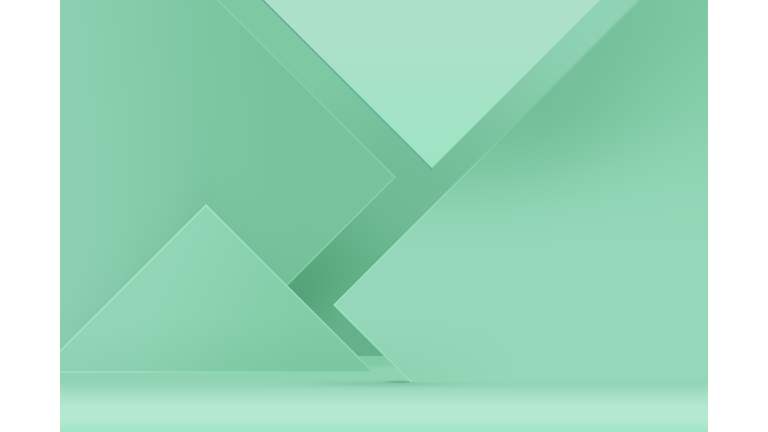
A Shadertoy shader for this background:

```glsl
#define MARGIN 0.1389
#define TOP_TIP vec2(1.000, 0.611)
#define LEFT_TIP vec2(0.917, 0.590)
#define RIGHT_TIP vec2(0.771, 0.294)
#define FRONT_TIP vec2(0.477, 0.528)
#define FRONT_BASE 0.1366
#define RIGHT_BASE 0.1150
#define WALL_BASE 0.1759
#define DEEP vec3(0.33, 0.64, 0.47)
#define MID vec3(0.47, 0.765, 0.615)
#define SOFT vec3(0.58, 0.845, 0.725)
#define PALE vec3(0.71, 0.91, 0.82)

// Signed distance to a right-angled wedge whose tip points along dir
float wedge(vec2 p, vec2 tip, vec2 dir) {
    vec2 q = p - tip;
    return (dot(q, dir) + abs(dot(q, vec2(-dir.y, dir.x)))) * 0.7071;
}

float cover(float d) {
    float aa = 0.6 / iResolution.y;
    return 1.0 - smoothstep(-aa, aa, d);
}

// Thin line just inside an edge
float rim(float d) {
    return exp(-pow((d + 0.002) / 0.002, 2.0));
}

// Recessed wall: dark in the lower corner, lighter along both channels
vec3 wallColor(vec2 p) {
    float rise = dot(p - vec2(0.69, 0.34), vec2(0.7071));
    float side = p.y - p.x;
    vec3 c = mix(DEEP, MID - 0.03, smoothstep(-0.04, 0.32, rise));
    c = mix(c, SOFT - 0.02, smoothstep(0.3, 0.95, rise));
    c = mix(c, MID + 0.025, smoothstep(-0.38, 0.15, side));
    float lower = smoothstep(-0.36, -0.56, side) * smoothstep(0.25, 0.0, rise);
    return mix(c, MID - 0.04, 0.65 * lower);
}

// Floor: bright band in front, contact shadow below the right panel
vec3 floorColor(vec2 p) {
    vec3 c = mix(SOFT - 0.02, PALE, smoothstep(0.13, 0.05, p.y));
    c = mix(c, SOFT + 0.055, smoothstep(0.035, 0.0, p.y));
    c = mix(c, MID + 0.02, 0.7 * smoothstep(0.145, 0.160, p.y));
    vec2 s = (p - vec2(0.89, 0.112)) / vec2(0.16, 0.007);
    c = mix(c, MID, 0.65 * exp(-dot(s, s)));
    vec2 tip = (p - vec2(0.925, 0.116)) / vec2(0.030, 0.0025);
    return mix(c, DEEP, 0.75 * exp(-dot(tip, tip)));
}

vec3 leftColor(vec2 p, float edge, float front) {
    vec3 c = mix(SOFT - 0.025, MID, smoothstep(0.12, 0.82, p.x + 0.12 * p.y));
    c -= 0.025 * exp(-max(front, 0.0) / 0.06);
    return c + 0.06 * rim(edge);
}

vec3 rightColor(vec2 p, float edge) {
    float depth = -edge;
    float shade = smoothstep(0.42, 0.0, depth);
    shade *= smoothstep(0.42, 0.76, p.y) * smoothstep(1.9, 1.25, p.x);
    vec3 c = mix(SOFT, MID + 0.035, smoothstep(0.40, 1.0, p.y));
    c = mix(c, MID - 0.015, shade);
    c -= 0.025 * smoothstep(0.28, 0.11, p.y) * smoothstep(1.25, 0.85, p.x);
    return c + 0.04 * rim(edge);
}

vec3 frontColor(vec2 p, float edge) {
    float t = smoothstep(0.25, 0.85, p.x + 0.5 * (0.35 - p.y));
    vec3 c = mix(SOFT - 0.005, MID + 0.035, t);
    c -= 0.02 * smoothstep(0.28, 0.13, p.y);
    return c + 0.07 * rim(edge);
}

void mainImage(out vec4 fragColor, in vec2 fragCoord) {
    vec2 p = fragCoord / iResolution.y;
    float width = iResolution.x / iResolution.y;

    float top = wedge(p, TOP_TIP, vec2(0.0, -1.0));
    float left = wedge(p, LEFT_TIP, vec2(1.0, 0.0));
    float right = wedge(p, RIGHT_TIP, vec2(-1.0, 0.0));
    float front = wedge(p, FRONT_TIP, vec2(0.0, 1.0));

    // Back wall and floor
    vec3 color = mix(wallColor(p), floorColor(p), cover(p.y - WALL_BASE));

    // Upper panel with its dark left side face
    float sideFace = cover(top - 0.004) * step(p.x, TOP_TIP.x);
    color = mix(color, vec3(0.38, 0.70, 0.60), sideFace);
    vec3 topColor = mix(SOFT + 0.045, PALE - 0.03, smoothstep(0.6, 1.0, p.y));
    color = mix(color, topColor, cover(top));

    // Overlapping panels, back to front
    float leftMask = cover(left) * cover(FRONT_BASE - p.y);
    color = mix(color, leftColor(p, left, front), leftMask);
    float rightMask = cover(max(right, RIGHT_BASE - p.y));
    color = mix(color, rightColor(p, right), rightMask);
    float frontEdge = max(front, FRONT_BASE - p.y);
    color = mix(color, frontColor(p, frontEdge), cover(frontEdge));

    // White side margins
    float inside = cover(abs(p.x - 0.5 * width) - 0.5 * width + MARGIN);
    fragColor = vec4(mix(vec3(1.0), color, inside), 1.0);
}
```
